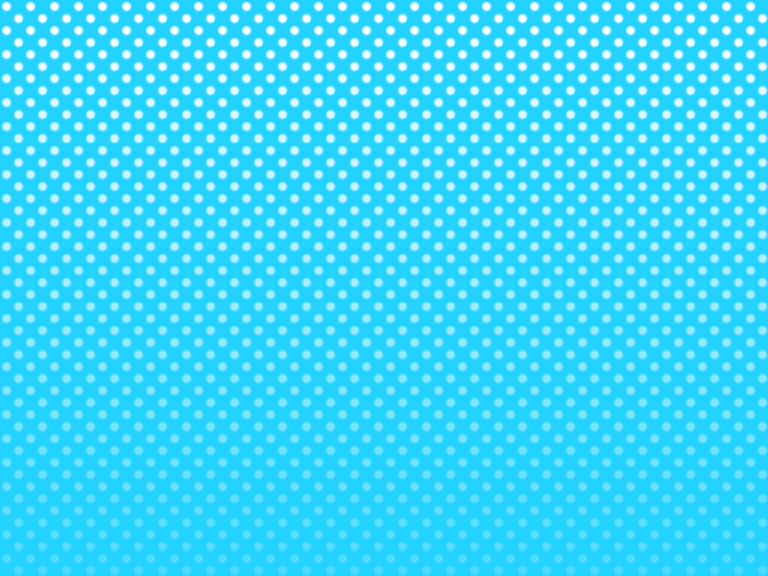
A Shadertoy shader for this pattern:

```glsl
// Staggered polka dots on flat sky blue, white at the top and fading downward.
// Two square dot lattices, offset by half a cell, are joined by distance;
// a vertical ramp sets how strongly the dots cover the background.

const float CELLS_DOWN = 24.0;             // full repeats over the height
const float DOT_RADIUS = 0.178;            // in cells
const float EDGE_SOFTNESS = 0.07;          // in cells
const vec2 DOT_ORIGIN = vec2(0.275);       // first dot, from the top left
const vec3 SKY_BLUE = vec3(0.137, 0.824, 1.0);
const vec3 DOT_WHITE = vec3(1.0);

// Distance to the nearest centre of a unit square lattice
float latticeDistance(vec2 p, vec2 origin) {
    return length(fract(p - origin + 0.5) - 0.5);
}

// Signed distance to dots on the two interleaved lattices
float staggeredDots(vec2 p, vec2 origin, float radius) {
    float even = latticeDistance(p, origin);
    float odd = latticeDistance(p, origin + 0.5);
    return min(even, odd) - radius;
}

// Antialiased coverage of a signed distance
float coverage(float dist, float softness) {
    return 1.0 - smoothstep(-softness, softness, dist);
}

// Dot opacity from the top (0) to the bottom (1)
float dotOpacity(float depth, float topOpacity, float bottomOpacity) {
    return mix(topOpacity, bottomOpacity, depth);
}

void mainImage(out vec4 fragColor, in vec2 fragCoord) {
    // Canvas-height units, measured from the top left
    vec2 p = vec2(fragCoord.x, iResolution.y - fragCoord.y) / iResolution.y;
    float pixel = CELLS_DOWN / iResolution.y;

    float dist = staggeredDots(p * CELLS_DOWN, DOT_ORIGIN, DOT_RADIUS);
    float mask = coverage(dist, max(EDGE_SOFTNESS, 0.75 * pixel));
    float opacity = dotOpacity(p.y, 1.0, 0.2);

    fragColor = vec4(mix(SKY_BLUE, DOT_WHITE, mask * opacity), 1.0);
}
```
